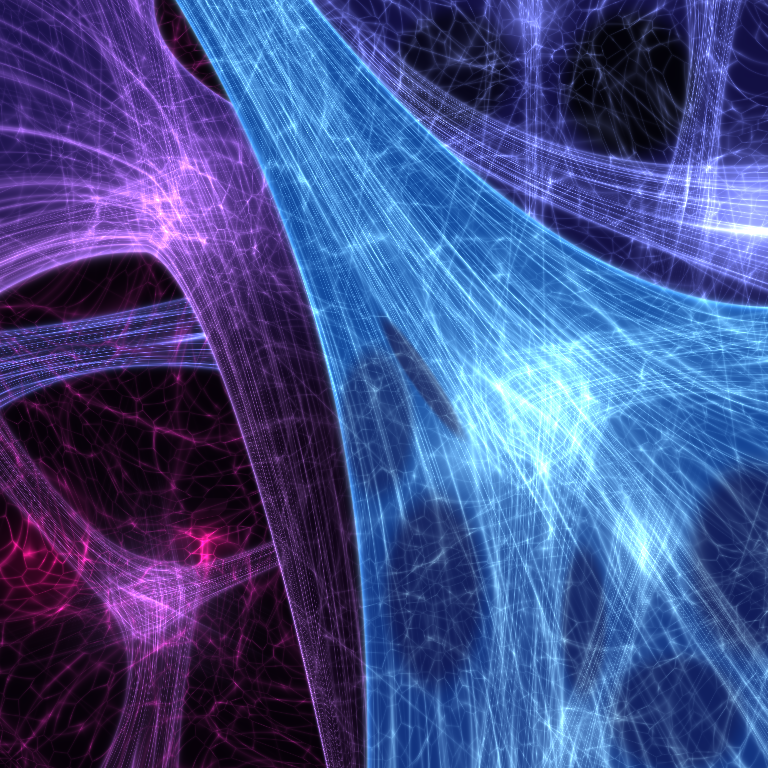
Give the GLSL for this background, as a Shadertoy shader.

```glsl
vec2 hash2(vec2 p) {
  return fract(sin(vec2(dot(p, vec2(127.1, 311.7)), dot(p, vec2(269.5, 183.3)))) * 43758.5);
}

float glow(vec2 d, float radius) {
  return exp(-dot(d, d) / (radius * radius));
}

float pocket(vec2 d, vec2 radius) {
  return smoothstep(1.15, .75, length(d / radius));
}

float edge(float d) {
  return smoothstep(-.0015, .0015, d);
}

float rim(float d) {
  return exp(-abs(d) / .003);
}

// Cellular borders drawn as thin filaments
float web(vec2 p) {
  vec2 cell = floor(p), near = vec2(9);
  for (int i = 0; i < 9; i++) {
    vec2 g = vec2(i % 3 - 1, i / 3 - 1);
    float r = length(g + hash2(cell + g) - fract(p));
    near = r < near.x ? vec2(r, near.x) : vec2(near.x, min(near.y, r));
  }
  return exp(-15. * (near.y - near.x));
}

// Layered ridged sines: u runs across the strands, v along them
float fibres(float u, float v) {
  float sum = 0., f = 17.;
  for (int i = 0; i < 4; i++) {
    float ridge = 1. - abs(sin(f * u + 1.5 * sin(3. * v + f) + 1.4 * sin(.37 * f * u + 4. * v)));
    sum += pow(ridge, 5.) * (.7 + .6 * sin(9. * v + .4 * f * u));
    f *= 1.8;
  }
  return sum;
}

// Fibrous ribbon along a quadratic curve, flared at its ends
float sheet(vec2 p, vec2 a, vec2 b, vec2 c, float w0, float w1) {
  vec2 k = a - 2. * b + c, q, dir;
  float t = clamp(dot(p - a, c - a) / dot(c - a, c - a), 0., 1.);
  for (int i = 0; i < 5; i++) {
    q = a + t * (2. * (b - a) + t * k);
    dir = 2. * (b - a + t * k);
    t = clamp(t + dot(p - q, dir) / dot(dir, dir), 0., 1.);
  }
  dir = normalize(dir);
  float w = mix(w0, w1, t) * (.8 + 2. * (t - .5) * (t - .5));
  float u = (dir.x * (p.y - q.y) - dir.y * (p.x - q.x)) / w;
  float body = smoothstep(1., .8, abs(u)) * (.3 + .8 * fibres(.35 * u, t));
  return (body + .7 * rim((abs(u) - .92) * w)) * exp(-20. * abs(dot(p - q, dir)));
}

// Scattered hairline streaks
float streaks(vec2 p) {
  float sum = 0.;
  for (int i = 0; i < 80; i++) {
    vec2 h = hash2(vec2(i, 3)), d = p - hash2(vec2(i, 8));
    vec2 dir = vec2(cos(1.1 + 1.8 * h.x), sin(1.1 + 1.8 * h.x));
    float along = dot(d, dir) / (.06 + .2 * h.y);
    sum += exp(-abs(dir.x * d.y - dir.y * d.x) / .0013 - along * along);
  }
  return sum;
}

void mainImage(out vec4 fragColor, in vec2 fragCoord) {
  vec2 p = fragCoord / iResolution.xy;
  float x = p.x, y = p.y;

  // Signed distances to the membrane borders
  float left = .87 * (x - .479 + .25 * pow(y, 2.4));
  float top = .75 * (.6 + 1.053 * pow(1. - x, 1.87) - y);
  float base = .65 * (y - .62 - .58 * x + 1.6 * x * x + 5.8 * pow(max(x - .19, 0.), 1.6));
  float wedge = .8 * (.2 + 8.3 * pow(1. - y, 2.2) - x);
  float right = edge(left), blue = right * edge(top);

  // Fine warped web and streaks
  vec2 q = p + .03 * sin(vec2(13, 15) * p.yx + 2. * sin(vec2(9, 11) * p));
  float fine = .55 * web(q * 9.) + .5 * web(q * 21.) + .45 * web(q * 43.);
  fine *= .6 + 1.1 * web(q.yx * 13.);
  float hair = streaks(p);

  // Black hollow with magenta threads
  vec3 col = vec3(.025, .005, .035) + vec3(.62, .14, .5) * (.6 * fine + .08 * hair);
  col += vec3(.9, .06, .45) * (.2 + fine) * (glow(p - vec2(.05, .265), .06) + glow(p - vec2(.265, .29), .03));
  vec2 root = vec2(.2, .22);
  float roots = sheet(p, vec2(-.03, .45), vec2(.1, .27), root, .025, .045)
    + sheet(p, root, vec2(.3, .25), vec2(.47, .33), .035, .012)
    + sheet(p, root, vec2(.22, .12), vec2(.17, -.05), .05, .05);
  col += vec3(.45, .25, .55) * (.6 * roots + .4 * glow(p - root, .08));
  col += vec3(.3, .34, .68) * sheet(p, vec2(-.05, .505), vec2(.1, .56), vec2(.29, .57), .05, .043);

  // Violet membrane and its bright knot
  vec2 knot = vec2(.24, .73);
  float across = base / max(base - left, .001);
  vec3 violet = mix(vec3(.05, .01, .08), vec3(.1, .07, .29), smoothstep(.4, .85, y));
  violet += vec3(.46, .3, .55) * (.6 * fibres(across, y) * (1. - .6 * across) + .25 * exp(-base * 18.)
    + glow(p - knot, .13) * (.5 + fine) + .4 * fine + .3 * hair
    + .5 * sheet(p, knot, vec2(.2, .86), vec2(.15, 1.05), .045, .06)
    + .4 * sheet(p, knot, vec2(.12, .72), vec2(-.05, .65), .05, .035));
  col = mix(col, violet, (1. - right) * edge(min(base, wedge)));
  col += vec3(.55, .4, .75) * (1. - right) * (rim(base) * step(0., wedge) + .7 * rim(wedge) * step(.85, y));

  // Navy chamber in the upper right
  vec2 star = vec2(.98, .72);
  float hollow = pocket(p - vec2(.82, .89), vec2(.09, .1)) + .7 * pocket(p - vec2(.59, .91), vec2(.08));
  vec3 navy = vec3(.07, .06, .26) * (1. - .85 * hollow);
  navy += vec3(.44, .49, .75) * (.65 * fine + .35 * hair + glow(p - star, .07) + .5 * glow(p - vec2(.69, .98), .04)
    + .7 * sheet(p, vec2(.48, .92), vec2(.65, .75), vec2(1.04, .7), .025, .075)
    + .6 * sheet(p, vec2(.93, 1.03), vec2(.925, .88), vec2(.895, .74), .035, .03)
    + .4 * sheet(p, vec2(.69, 1.02), vec2(.695, .88), vec2(.69, .7), .015, .006));
  col = mix(col, navy, right - blue);

  // Blue membrane with fanning fibres and dark pockets
  float dark = pocket(vec2(x + .65 * (y - .508) - .55, y - .508), vec2(.018, .08))
    + pocket(p - vec2(.565, .23), vec2(.065, .13))
    + .7 * pocket(p - vec2(.49, .45), vec2(.05, .1))
    + pocket(p - vec2(.98, .27), vec2(.085, .13))
    + .8 * pocket(p - vec2(.76, .19), vec2(.03, .1))
    + .8 * pocket(p - vec2(.88, .07), vec2(.09, .08));
  vec3 sea = mix(vec3(.07, .2, .5), vec3(.07, .29, .62), smoothstep(.1, .65, y));
  sea = mix(sea, vec3(.06, .09, .32), .85 * min(dark, 1.));
  float fan = left / max(left + top, .001);
  vec2 core = vec2(.7, .47), fork = vec2(.84, .3);
  float arms = sheet(p, vec2(.3, 1.05), vec2(.47, .65), core, .05, .08)
    + sheet(p, core, vec2(.8, .54), vec2(1.05, .54), .07, .05)
    + sheet(p, core, vec2(.7, .25), vec2(.67, -.05), .08, .05)
    + sheet(p, core, vec2(.84, .34), vec2(1.03, .03), .06, .03)
    + sheet(p, fork, vec2(.79, .15), vec2(.74, -.03), .035, .04);
  sea += vec3(.34, .43, .37) * (.55 * fibres(1.7 * fan, y - x) * (1. - .7 * dark) + .65 * fine + .4 * hair
    + .5 * arms + .5 * glow(p - core, .15) + .6 * glow(p - fork, .05)
    + .5 * glow(p - vec2(.6, .4), .04) + .5 * glow(p - vec2(.75, .04), .045));
  col = mix(col, sea, blue);
  col += vec3(.3, .5, .6) * (rim(left) + right * rim(top));

  fragColor = vec4(min(col, 1.), 1);
}
```
